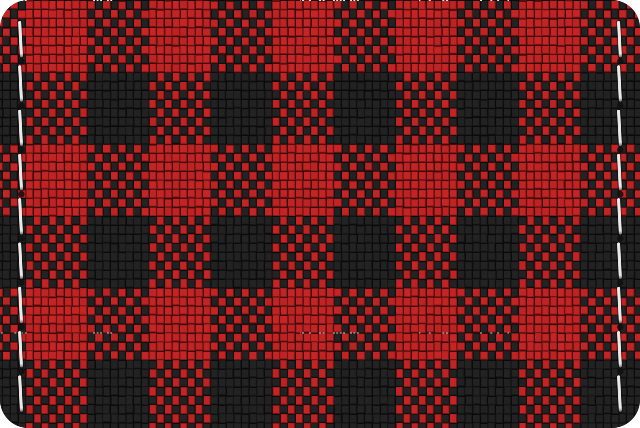
Give the GLSL for this pattern, as a Shadertoy shader.

```glsl
// Buffalo-check cloth on a rounded panel with a running stitch down each side.
// A plain weave alternates warp and weft per cell; colour bands of eight threads
// give solid and checkered blocks. Lengths are in units of the canvas height.

const vec2  CELL         = vec2(0.0180, 0.0210);  // one thread crossing
const vec2  WEAVE_ORIGIN = vec2(0.0605, 0.1695);  // from the top left
const float BAND_THREADS = 8.0;
const float HALF_WIDTH   = 0.43;                  // thread, in cells
const float HALF_LENGTH  = 0.50;
const float JITTER       = 0.05;
const float BEVEL        = 0.0020;
const float GAP_SHADE    = 0.28;
const float SIDE_SHADE   = 0.67;
const vec3  RED          = vec3(0.76, 0.14, 0.14);
const vec3  CHARCOAL     = vec3(0.135);
const vec3  THREAD_WHITE = vec3(0.92, 0.91, 0.91);
const vec3  THREAD_GREY  = vec3(0.50, 0.48, 0.48);
const vec3  HOLE         = vec3(0.06);

const float STITCH_INSET  = 0.0480;
const float STITCH_START  = 0.0490;
const float STITCH_PITCH  = 0.1035;
const float STITCH_LENGTH = 0.0850;
const float STITCH_RADIUS = 0.0036;
const float STITCH_LEAN   = 0.0020;
const float STITCH_COUNT  = 9.0;
const float HOLE_RADIUS   = 0.0075;

const float CORNER_RADIUS = 0.066;
const float SEAM_Y        = 0.778;                // frayed line of pale specks
const float SPECK_WIDTH   = 0.008;
const float SPECK_HALF    = 0.0011;

float hash(vec2 p) {
    vec3 q = fract(p.xyx * 0.1031);
    q += dot(q, q.yzx + 33.33);
    return fract((q.x + q.y) * q.z);
}

// Coverage of a shape from its signed distance, one pixel soft.
float cover(float d, float px) {
    return smoothstep(0.5, -0.5, d / px);
}

float boxDistance(vec2 p, vec2 halfSize) {
    vec2 d = abs(p) - halfSize;
    return length(max(d, 0.0)) + min(max(d.x, d.y), 0.0);
}

float segmentDistance(vec2 p, vec2 a, vec2 b) {
    vec2 ab = b - a;
    return length(p - a - ab * clamp(dot(p - a, ab) / dot(ab, ab), 0.0, 1.0));
}

vec3 weave(vec2 p, float px) {
    vec2 grid = (p - WEAVE_ORIGIN) / CELL;
    vec2 id = floor(grid);
    vec2 q = fract(grid) - 0.5;
    vec2 band = mod(floor(id / BAND_THREADS), 2.0);
    bool warpOver = mod(id.x + id.y, 2.0) > 0.5;
    bool isRed = warpOver ? band.x < 0.5 : band.y > 0.5;
    vec3 dye = isRed ? RED : CHARCOAL;

    // Visible float of the upper thread, slightly uneven in place and length.
    float shift = (hash(id + 17.0) - 0.5) * 2.0 * JITTER;
    float len = HALF_LENGTH - JITTER * hash(id + 71.0);
    vec2 halfSize = warpOver ? vec2(HALF_WIDTH, len) : vec2(len, HALF_WIDTH);
    q -= warpOver ? vec2(shift, 0.0) : vec2(0.0, shift);
    q *= CELL;
    halfSize *= CELL;

    // Darker lower and right flanks.
    float flank = min(halfSize.x - q.x, halfSize.y - q.y);
    float shade = mix(SIDE_SHADE, 1.0, cover(BEVEL - flank, px));
    shade *= 0.97 + 0.06 * hash(id + 5.0);
    return dye * mix(GAP_SHADE, shade, cover(boxDistance(q, halfSize), px));
}

// Short broken rows of pale specks at the seam and the top edge.
float specks(vec2 p, float px) {
    float clump = step(0.62, hash(vec2(floor(p.x / 0.07), 9.0)));
    float speck = step(0.45, hash(vec2(floor(p.x / SPECK_WIDTH), 3.0)));
    float dash = cover((abs(fract(p.x / SPECK_WIDTH) - 0.5) - 0.28) * SPECK_WIDTH, px);
    float row = min(abs(p.y - SEAM_Y), abs(p.y - SPECK_HALF));
    return clump * speck * dash * cover(row - SPECK_HALF, px);
}

vec3 stitches(vec3 base, vec2 p, float width, float px) {
    float x = p.x < 0.5 * width ? p.x - STITCH_INSET : p.x - width + STITCH_INSET;
    float y = p.y - STITCH_START;

    // Needle holes between neighbouring stitches.
    float k = clamp(round(y / STITCH_PITCH), 1.0, STITCH_COUNT - 1.0);
    float gap = STITCH_PITCH - STITCH_LENGTH;
    float hole = length(vec2(x - STITCH_LEAN, y - k * STITCH_PITCH + 0.5 * gap));
    base = mix(base, HOLE, 0.85 * cover(hole - HOLE_RADIUS, px));

    // Leaning thread with a soft shadow and a greyer lower end.
    float id = clamp(floor(y / STITCH_PITCH), 0.0, STITCH_COUNT - 1.0);
    vec2 q = vec2(x, y - id * STITCH_PITCH);
    float d = segmentDistance(q, vec2(-STITCH_LEAN, STITCH_RADIUS),
                              vec2(STITCH_LEAN, STITCH_LENGTH - STITCH_RADIUS));
    base *= mix(0.45, 1.0, smoothstep(STITCH_RADIUS, 2.2 * STITCH_RADIUS, d));
    float wornEnd = smoothstep(0.88, 1.0, q.y / STITCH_LENGTH);
    vec3 yarn = mix(THREAD_WHITE, THREAD_GREY, wornEnd);
    return mix(base, yarn, cover(d - STITCH_RADIUS, px));
}

void mainImage(out vec4 fragColor, in vec2 fragCoord) {
    float px = 1.0 / iResolution.y;
    vec2 size = vec2(iResolution.x * px, 1.0);
    vec2 p = vec2(fragCoord.x * px, 1.0 - fragCoord.y * px);  // y runs downward
    vec3 color = weave(p, px);
    color = mix(color, THREAD_WHITE, specks(p, px));
    color = stitches(color, p, size.x, px);
    float panel = boxDistance(p - 0.5 * size, 0.5 * size - CORNER_RADIUS) - CORNER_RADIUS;
    fragColor = vec4(mix(vec3(1.0), color, cover(panel, px)), 1.0);
}
```
